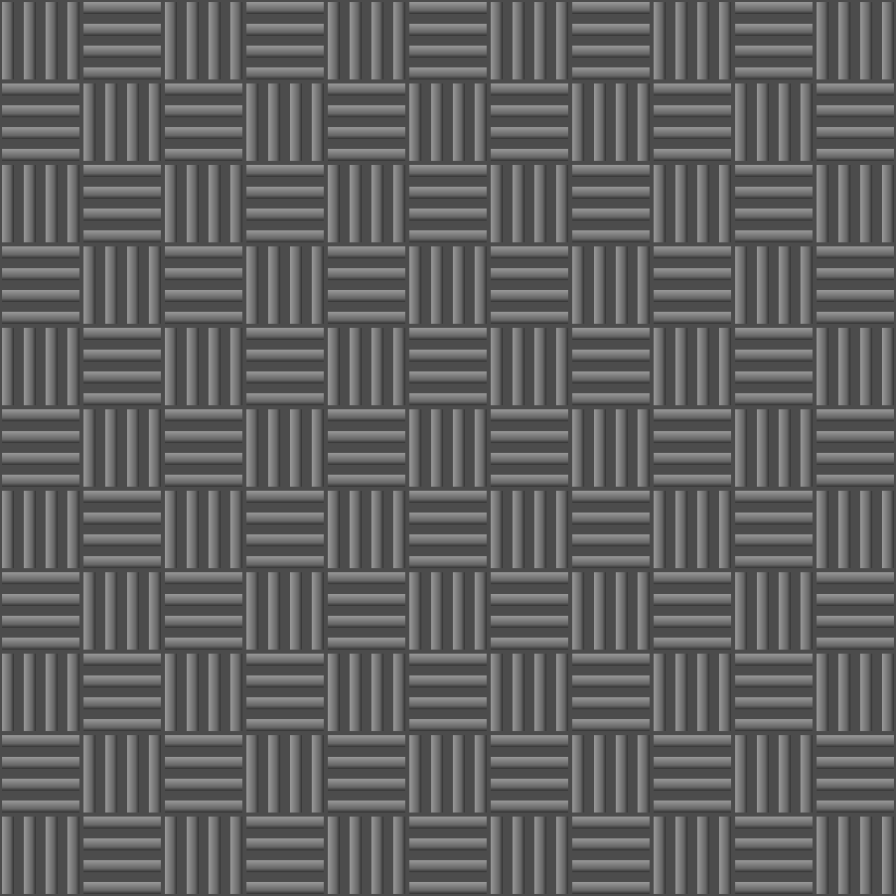
A WebGL 1 fragment shader for this pattern:

```glsl
precision highp float;
// Basket-weave tiling of shaded grey bars, alternately upright and level.

uniform vec2 u_resolution;

const float TILES = 11.0;       // tiles across and down
const float BARS = 4.0;         // bars in each tile
const float MARGIN = 0.025;     // tile edge to bars, in tile widths
const float BAR_WIDTH = 0.147;  // in tile widths
const float BEND = 0.7;         // where the bar shading steepens

const vec3 GROUND = vec3(0.30);
const vec3 BAR_LIGHT = vec3(0.60);
const vec3 BAR_MID = vec3(0.40);
const vec3 BAR_DARK = vec3(0.20);

// Antialiased coverage of the interval [start, end] by a pixel at x.
float coverage(float x, float start, float end, float pixel) {
  float overlap = min(x + 0.5 * pixel, end) - max(x - 0.5 * pixel, start);
  return clamp(overlap / pixel, 0.0, 1.0);
}

// Shade across a bar: t runs from the lit edge (0) to the shadow edge (1).
vec3 barShade(float t) {
  vec3 lit = mix(BAR_LIGHT, BAR_MID, clamp(t / BEND, 0.0, 1.0));
  return mix(lit, BAR_DARK, clamp((t - BEND) / (1.0 - BEND), 0.0, 1.0));
}

void main() {
  vec2 grid = gl_FragCoord.xy / u_resolution * TILES;
  vec2 pixel = TILES / u_resolution;
  vec2 cell = floor(grid);
  vec2 local = fract(grid);
  local.y = 1.0 - local.y;  // level bars are lit from above

  // Swap axes on every other tile so x always runs across the bars.
  bool level = mod(cell.x + cell.y, 2.0) > 0.5;
  if (level) {
    local = local.yx;
    pixel = pixel.yx;
  }

  // Nearest bar, measured from its lit edge.
  float pitch = (1.0 - 2.0 * MARGIN - BAR_WIDTH) / (BARS - 1.0);
  float firstCentre = MARGIN + 0.5 * BAR_WIDTH;
  float index = floor((local.x - firstCentre) / pitch + 0.5);
  index = clamp(index, 0.0, BARS - 1.0);
  float across = local.x - MARGIN - index * pitch;

  float mask = coverage(across, 0.0, BAR_WIDTH, pixel.x)
             * coverage(local.y, MARGIN, 1.0 - MARGIN, pixel.y);

  vec3 color = mix(GROUND, barShade(across / BAR_WIDTH), mask);
  gl_FragColor = vec4(color, 1.0);
}
```
